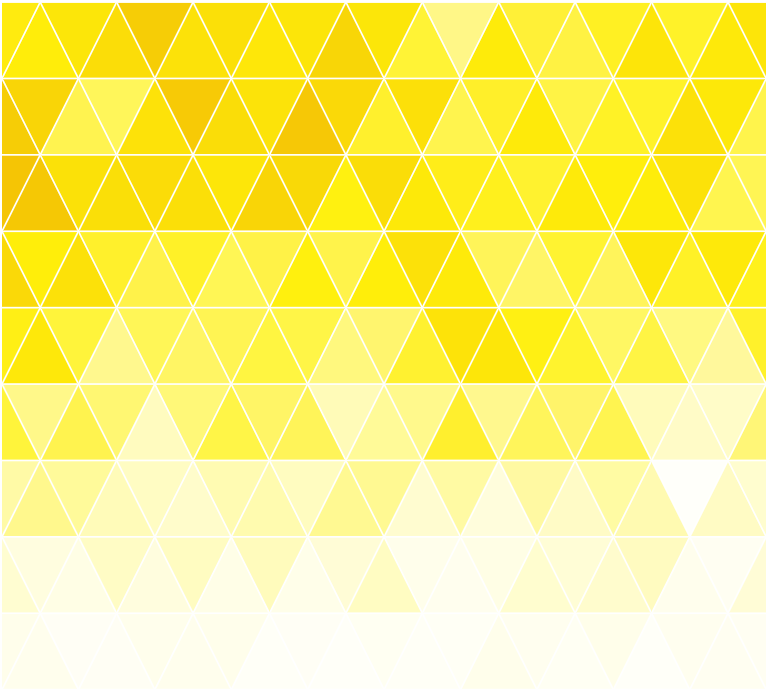
Give the GLSL for this background, as a Shadertoy shader.

```glsl
// A mosaic of triangles split by thin white lines, fading from amber and yellow
// at the top to white at the foot. Each triangle gets one tone, the sum of
// a vertical fade, a few broad warm or pale patches, and hashed scatter.

float hash(vec2 p) {
    vec3 q = fract(vec3(p.xyx) * 0.1031);
    q += dot(q, q.yzx + 33.33);
    return fract((q.x + q.y) * q.z);
}

// Soft elliptical patch, in triangle columns and rows
float patchAt(vec2 cell, vec2 centre, vec2 radius) {
    vec2 d = (cell - centre) / radius;
    return exp(-dot(d, d));
}

// Tone 0 is white, 1 is pure yellow, 1.5 is amber
vec3 yellowRamp(float tone) {
    vec3 white = vec3(1.0, 1.0, 0.99);
    vec3 lemon = vec3(1.0, 0.98, 0.55);
    vec3 yellow = vec3(1.0, 0.945, 0.04);
    vec3 amber = vec3(0.96, 0.79, 0.02);
    vec3 color = mix(white, lemon, clamp(tone * 2.0, 0.0, 1.0));
    color = mix(color, yellow, clamp(tone * 2.0 - 1.0, 0.0, 1.0));
    return mix(color, amber, clamp(tone * 2.0 - 2.0, 0.0, 1.0));
}

float triangleTone(vec2 cell) {
    float fade = 1.0 - smoothstep(1.5, 9.0, cell.y);
    float scatter = (hash(cell + 17.0) - 0.5) * fade * 1.1 * (1.42 - fade);

    // Amber corner and left edge
    float tone = fade - 0.06 * smoothstep(8.0, 14.0, cell.x) * fade;
    tone += 0.36 * patchAt(cell, vec2(5.5, 0.8), vec2(4.2, 1.6));
    tone += 0.40 * patchAt(cell, vec2(0.4, 2.6), vec2(1.7, 2.0));

    // Pale pockets and a stronger yellow middle
    tone -= 0.65 * patchAt(cell, vec2(2.7, 0.9), vec2(1.0, 0.6));
    tone -= 0.30 * patchAt(cell, vec2(3.6, 3.1), vec2(1.0, 0.6));
    tone -= 0.30 * patchAt(cell, vec2(4.2, 5.7), vec2(1.2, 0.8));
    tone -= 0.30 * patchAt(cell, vec2(18.3, 5.4), vec2(1.2, 0.8));
    tone -= 0.30 * patchAt(cell, vec2(11.8, 0.4), vec2(1.1, 0.9));
    tone += 0.18 * patchAt(cell, vec2(12.0, 4.4), vec2(2.0, 1.1));
    return clamp(tone + scatter, 0.01, 1.5);
}

void mainImage(out vec4 fragColor, in vec2 fragCoord) {
    vec2 uv = fragCoord / iResolution.xy;

    // Grid of half-triangle columns and rows counted from the top
    vec2 grid = vec2((uv.x - 0.0026) * 20.1, (0.997 - uv.y) / 0.1104);
    vec2 base = floor(grid);
    vec2 f = fract(grid);

    // A slanted edge splits each grid box between two triangles
    bool pointsUp = mod(base.x + base.y, 2.0) > 0.5;
    float edge = pointsUp ? f.y : 1.0 - f.y;
    vec2 cell = vec2(base.x + step(edge, f.x), base.y);

    // Flat colour, slightly warmer in some triangles
    vec3 color = yellowRamp(triangleTone(cell));
    color.g -= 0.025 * hash(cell + 71.0) * (1.0 - color.b);

    // White lines, measured in canvas widths
    float slantDist = abs(f.x - edge) * 0.0445;
    float flatDist = min(f.y, 1.0 - f.y) * 0.0996;
    float dist = min(slantDist, flatDist);
    float line = clamp((0.0011 - dist) * iResolution.x + 0.5, 0.0, 1.0);

    // White margin around the mosaic
    vec2 outside = abs(grid - vec2(10.0, 4.5)) - vec2(10.0, 4.5);
    float margin = step(0.0, max(outside.x, outside.y));
    color = mix(color, vec3(1.0), max(line, margin));
    fragColor = vec4(color, 1.0);
}
```
